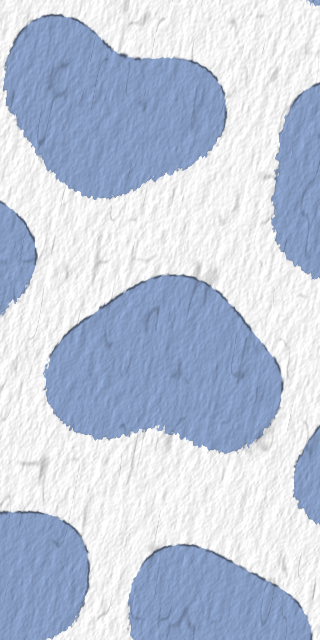
Reproduce this pattern procedurally as a Shadertoy shader.

```glsl
// Rounded blue patches with inked, torn edges on rough embossed white paper.

const vec3 PAPER = vec3(0.955, 0.955, 0.957);
const vec3 BLUE  = vec3(0.525, 0.612, 0.765);
const vec3 INK   = vec3(0.20, 0.24, 0.31);

// Patch layout, in canvas widths
const vec2  ORIGIN  = vec2(0.34, 1.69);
const mat2  LATTICE = mat2(0.79, -0.31, 0.18, -0.87);
const float JITTER  = 0.06;   // random shift of each patch
const float TILT    = -0.45;  // mean direction of the long axis
const float SWING   = 1.3;    // spread of directions
const float SPREAD  = 0.20;   // distance of end lobes from the middle
const float BEND    = 0.10;   // sideways shift of the middle lobe
const float BLEND   = 0.15;   // softness of lobe joints
const float GAP     = 0.12;   // least white space between patches
const vec2  LOBE_RADIUS = vec2(0.165, 0.215);

// Paper and edges
const float SLANT      = 0.2;   // lean of the paper fibres
const float RELIEF     = 0.55;  // strength of the embossing
const float CREASE     = 0.14;  // darkness of the creases
const float LINE_WIDTH = 0.0036;
const vec2  TEAR       = vec2(0.006, 0.024); // upper and lower edge roughness
const vec2  SHADE_SIDE = vec2(0.35, 0.94);
const vec2  LIGHT_STEP = vec2(0.0035, -0.0022);

float hash(vec2 p) {
    return fract(sin(dot(p, vec2(127.1, 311.7))) * 43758.5);
}

float noise(vec2 p) {
    vec2 i = floor(p), f = fract(p);
    f = f * f * (3.0 - 2.0 * f);
    return mix(mix(hash(i), hash(i + vec2(1, 0)), f.x),
               mix(hash(i + vec2(0, 1)), hash(i + vec2(1, 1)), f.x), f.y);
}

float smoothMin(float a, float b, float k) {
    float h = max(k - abs(a - b), 0.0) / k;
    return min(a, b) - 0.25 * k * h * h;
}

// One patch: three lobes along a bent axis
float patchDistance(vec2 p, vec2 cell) {
    vec2 shift = vec2(hash(cell + 3.7), hash(cell + 8.3)) - 0.5;
    vec2 v = p - ORIGIN - LATTICE * cell - JITTER * shift;
    float angle = TILT + SWING * (hash(cell + 5.1) - 0.5);
    vec2 axis = vec2(cos(angle), sin(angle));
    v = vec2(dot(v, axis), dot(v, vec2(-axis.y, axis.x)));
    float bulge = hash(cell + 12.9) < 0.5 ? -BEND : BEND;
    float d = 10.0;
    for (int k = -1; k <= 1; k++) {
        float t = float(k);
        vec2 lobe = vec2(t * SPREAD, bulge * (1.0 - 1.4 * t * t));
        float radius = mix(LOBE_RADIUS.x, LOBE_RADIUS.y, hash(cell + 21.3 + t));
        d = smoothMin(d, length(v - lobe) - radius, BLEND);
    }
    return d;
}

// All patches, kept apart by a soft gap between the two nearest
float patches(vec2 p) {
    vec2 home = floor(inverse(LATTICE) * (p - ORIGIN) + 0.5);
    float nearest = 10.0, second = 10.0;
    for (int j = -1; j <= 1; j++)
    for (int i = -1; i <= 1; i++) {
        float d = patchDistance(p, home + vec2(i, j));
        second = min(second, max(nearest, d));
        nearest = min(nearest, d);
    }
    float divide = 0.5 * (GAP - second + nearest);
    return -smoothMin(-nearest, -divide, 0.06);
}

vec2 fibreSpace(vec2 p) {
    return vec2(p.x - SLANT * p.y, p.y);
}

float paperHeight(vec2 p) {
    vec2 q = fibreSpace(p);
    return 0.50 * noise(q * vec2(48, 20))
         + 0.30 * noise(q * vec2(95, 45) + 17.0)
         + 0.20 * noise(q * vec2(160, 110) + 41.0);
}

float creases(vec2 p) {
    vec2 q = fibreSpace(p);
    float ridge = abs(noise(q * vec2(32, 8) + 5.0) - 0.5);
    float mask = smoothstep(0.5, 0.8, noise(q * vec2(26, 13) + 29.0));
    return mask * (1.0 - smoothstep(0.0, 0.08, ridge));
}

void mainImage(out vec4 fragColor, in vec2 fragCoord) {
    vec2 p = fragCoord / iResolution.x;
    float pixel = 1.0 / iResolution.x;

    // Patch distance and the side its edge faces
    float d = patches(p);
    vec2 e = vec2(0.008, 0.0);
    vec2 slope = vec2(patches(p + e.xy), patches(p + e.yx)) - d;
    float facing = dot(slope, SHADE_SIDE) / max(length(slope), 1e-5);
    float upper = smoothstep(-0.3, 0.35, facing);

    // Torn outline
    vec2 q = fibreSpace(p);
    float fray = 0.6 * noise(q * vec2(105, 55)) + 0.4 * noise(q * vec2(190, 120) + 9.0);
    d += mix(TEAR.y, TEAR.x, upper) * (fray - 0.5);
    float fill = 1.0 - smoothstep(-0.8 * pixel, 0.8 * pixel, d);

    // Embossed paper under both colours
    float relief = paperHeight(p) - paperHeight(p + LIGHT_STEP);
    float tone = 1.0 + RELIEF * relief - CREASE * creases(p);
    vec3 color = mix(PAPER, BLUE, fill) * tone;

    // Broken ink line, strongest on upper edges
    float broken = smoothstep(0.2, 0.6, noise(q * vec2(45, 38) + 63.0));
    float line = exp(-d * d / (LINE_WIDTH * LINE_WIDTH));
    color = mix(color, INK, line * broken * mix(0.22, 0.8, upper));

    fragColor = vec4(clamp(color, 0.0, 1.0), 1.0);
}
```
